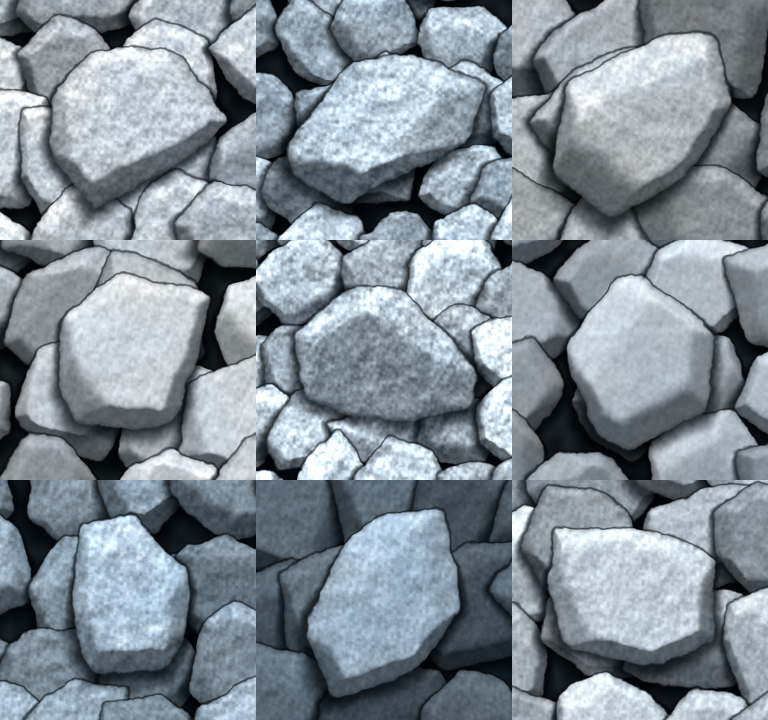
A WebGL 1 fragment shader for this texture:

```glsl
precision highp float;
// A three by three sheet of rubble views: one large grey stone per tile, over a heap of smaller ones.
// Each stone is a random convex solid whose sloping planes are blended and lit from above;
// every tile has its own pose, tint, grain and heap size.

uniform vec2 u_resolution;

#define TILES 3.0
#define LIGHT vec3(-0.08, 0.77, 0.63)
#define AMBIENT 0.35
#define DIFFUSE 0.58
#define GAP 0.09
#define SHADOW 0.042
#define EDGE 0.005
#define RAGGED 0.045
#define GREY vec3(0.96, 1.0, 1.035)
#define WARM vec3(0.06, 0.0, -0.055)

const float TAU = 6.28319;

float hash(float n) { return fract(sin(n * 12.9898) * 43758.5453); }
float hash2(vec2 p) { return fract(sin(dot(p, vec2(12.9898, 78.233))) * 43758.5453); }

float noise(vec2 p) {
  vec2 i = floor(p), f = fract(p);
  f = f * f * (3.0 - 2.0 * f);
  return mix(mix(hash2(i), hash2(i + vec2(1, 0)), f.x),
             mix(hash2(i + vec2(0, 1)), hash2(i + vec2(1, 1)), f.x), f.y);
}

float fbm(vec2 p) {
  float sum = 0.0, amp = 0.5;
  for (int i = 0; i < 4; i++) {
    sum += amp * noise(p);
    p = p * 2.1 + 5.7;
    amp *= 0.55;
  }
  return sum;
}

// pose: angle, half length, half width, face tilt; look: warmth, heap brightness, grain, heap density
void tileStyle(float id, out vec4 pose, out vec4 look) {
  if (id < 0.5)      { pose = vec4(0.1, 0.35, 0.31, -0.15);  look = vec4(0.3, 1.05, 0.7, 2.6); }
  else if (id < 1.5) { pose = vec4(0.42, 0.43, 0.27, -0.25); look = vec4(-0.5, 0.98, 1.0, 3.4); }
  else if (id < 2.5) { pose = vec4(0.9, 0.47, 0.28, 0.0);    look = vec4(0.5, 0.82, 0.5, 2.2); }
  else if (id < 3.5) { pose = vec4(0.7, 0.37, 0.31, -0.2);   look = vec4(0.5, 1.0, 0.4, 2.4); }
  else if (id < 4.5) { pose = vec4(-0.5, 0.41, 0.28, 0.46);  look = vec4(-0.3, 1.12, 1.1, 3.4); }
  else if (id < 5.5) { pose = vec4(1.3, 0.36, 0.32, 0.0);    look = vec4(0.1, 0.95, 0.3, 2.6); }
  else if (id < 6.5) { pose = vec4(1.7, 0.35, 0.27, -0.1);   look = vec4(-0.8, 0.85, 0.8, 2.8); }
  else if (id < 7.5) { pose = vec4(0.85, 0.41, 0.3, -0.05);  look = vec4(-0.9, 0.5, 0.6, 2.2); }
  else               { pose = vec4(-0.3, 0.39, 0.32, -0.15); look = vec4(0.1, 1.0, 0.6, 2.6); }
}

// Lays one faceted stone and its contact shadow over the brightness so far.
void layStone(inout float lum, vec2 p, float angle, vec2 extent, float tilt,
              float seed, float gain, float relief) {
  float c = cos(angle), s = sin(angle);
  mat2 turn = mat2(c, -s, s, c);
  vec2 q = turn * p / extent;
  vec2 lean = turn * vec2(0.0, tilt);

  // The top face, then seven side planes, weighted by a soft minimum of height.
  float topWeight = exp(-22.0 * clamp(0.38 + dot(q, lean), -0.5, 2.0));
  vec3 normal = topWeight * normalize(vec3(-lean, 1.0));
  float outline = 0.0;
  for (int i = 0; i < 7; i++) {
    float k = seed + float(i) * 3.17;
    float a = (float(i) + 0.75 * hash(k)) * TAU / 7.0;
    vec2 side = vec2(cos(a), sin(a));
    float reach = dot(q, side) - mix(0.8, 1.02, hash(k + 1.3));
    float slope = mix(0.7, 2.8, hash(k + 2.1));
    normal += exp(-22.0 * clamp(-reach * slope, -0.5, 2.0)) * normalize(vec3(side * slope, 1.0));
    outline += exp(24.0 * min(reach, 2.0));
  }
  float d = log(outline) / 24.0 * min(extent.x, extent.y);
  normal = normalize(normal);
  normal.xy = normal.xy * turn;

  float stone = (AMBIENT + DIFFUSE * max(dot(normal, LIGHT), 0.0)) * gain;
  stone *= 1.0 + relief;
  stone *= mix(0.84, 1.0, smoothstep(0.0, 0.02, -d));
  float width = SHADOW * clamp(1.0 - p.y / extent.y, 0.25, 2.0);
  lum *= mix(0.25, 1.0, smoothstep(0.0, width, d));
  lum = mix(stone, lum, smoothstep(-EDGE, EDGE, d));
}

void main() {
  vec2 grid = gl_FragCoord.xy / u_resolution * TILES;
  vec2 tile = floor(grid);
  float id = (TILES - 1.0 - tile.y) * TILES + tile.x;
  vec2 p = (fract(grid) - 0.5) * vec2(u_resolution.x / u_resolution.y, 1.0);
  vec4 pose, look;
  tileStyle(id, pose, look);

  // Surface relief, grain and ragged outlines
  vec2 m = p + id * 3.7;
  float relief = 0.85 * (fbm(m * 15.0) - fbm(m * 15.0 + vec2(-0.1, 0.3)));
  relief += 0.2 * (fbm(m * 24.0) - 0.5) + 0.3 * (noise(m * 75.0) - 0.5);
  relief *= look.z;
  vec2 w = p + RAGGED * (vec2(fbm(m * 9.0), fbm(m * 9.0 + 31.0)) - 0.45);

  // Heap of smaller stones, laid from the back row forward
  float lum = GAP * (0.7 + 0.8 * noise(m * 20.0));
  vec2 heap = w * look.w + 0.37 * id;
  for (int j = 0; j < 3; j++) {
    for (int i = 0; i < 3; i++) {
      vec2 cell = floor(heap) + vec2(float(i) - 1.0, 1.0 - float(j));
      float seed = hash2(cell + id * 9.1) * 80.0 + 1.0;
      vec2 centre = cell + 0.28 + 0.44 * vec2(hash(seed), hash(seed + 0.4));
      vec2 extent = vec2(mix(0.62, 0.82, hash(seed + 0.7)), mix(0.53, 0.66, hash(seed + 0.9)));
      float gain = look.y * mix(0.75, 1.1, hash(seed + 1.7));
      layStone(lum, (heap - centre) / look.w, hash(seed + 2.9) * TAU, extent / look.w,
               0.6 * hash(seed + 3.3) - 0.4, seed, gain, relief);
    }
  }

  // The large stone in front, dimmer where the heap is dim
  layStone(lum, w, pose.x, pose.yz, pose.w, 11.0 + id * 7.3, mix(0.82, 1.04, look.y), relief);

  float warmth = look.x + 0.5 * (noise(m * 5.0) - 0.5);
  vec3 colour = lum * (GREY + warmth * WARM) + vec3(-0.018, 0.0, 0.012);
  gl_FragColor = vec4(clamp(colour, 0.0, 1.0), 1.0);
}
```
